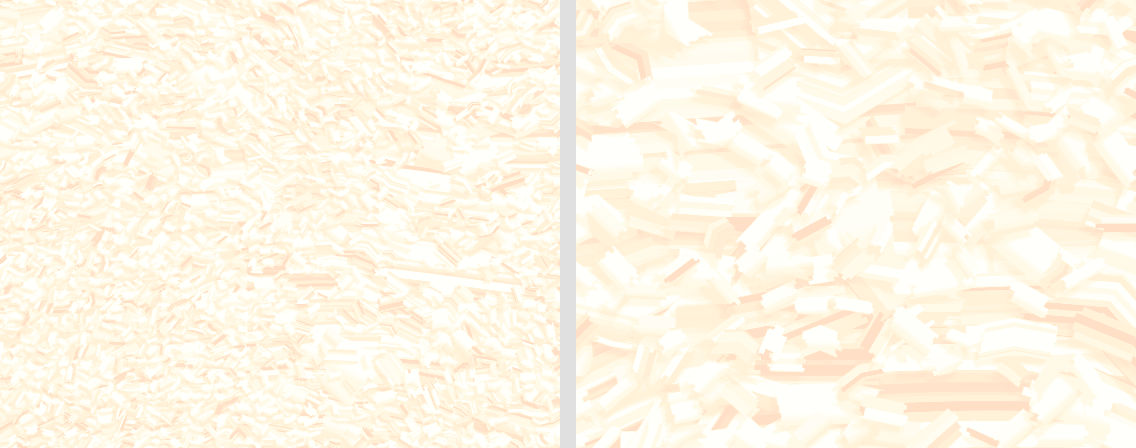
Left, the full canvas; right, a detail of the centre.
Reproduce this background procedurally as a WebGL 1 fragment shader.

```glsl
precision highp float;
uniform vec2 u_resolution;

#define WHITE vec3(1.0, 1.0, 0.985)
#define IVORY vec3(1.0, 0.98, 0.91)
#define CREAM vec3(1.0, 0.95, 0.85)
#define PEACH vec3(1.0, 0.88, 0.78)
#define STRIPE_FREQ 75.0
#define COARSEST 4.2
#define LAYER_RATIO 1.75
#define SHADOW_OFFSET vec2(-0.004, -0.006)
#define SHADOW_DEPTH 0.5
#define BLANK_SHARE 0.3
#define CLUSTERING 0.3

vec4 hash4(vec2 p) {
  vec4 q = fract(p.xyxy * vec4(0.1031, 0.103, 0.0973, 0.1099));
  q += dot(q, q.wzxy + 33.33);
  return fract((q.xxyz + q.yzzw) * q.zywx);
}

float hash(vec2 p) {
  return hash4(p).x;
}

// Bands of random tone with antialiased steps between them.
float bands(float y, float seed, float blur) {
  float i = floor(y);
  float a = hash(vec2(i, seed));
  float b = hash(vec2(i + 1.0, seed));
  return mix(a, b, smoothstep(1.0 - min(blur, 1.0), 1.0, fract(y)));
}

float stripes(float y, float freq, float seed, float pixel) {
  float wide = bands(y * freq, seed, pixel * freq);
  float fine = bands(y * freq * 2.7, seed + 7.0, pixel * freq * 2.7);
  return 0.46 + 0.85 * (wide - 0.5) + 0.55 * (fine - 0.5);
}

// Layered sines: positive where small fragments gather.
float cluster(vec2 p) {
  return 0.5 * sin(5.1 * p.x + 2.3 * sin(3.7 * p.y) - 1.4)
       + 0.5 * sin(6.3 * p.y - 3.1 * p.x + 1.7 * sin(4.3 * p.x));
}

// Slowly varying lean of the slabs.
float lean(vec2 p) {
  return 0.3 * sin(4.3 * p.x + 2.0 * p.y) + 0.2 * sin(7.1 * p.y - 3.0 * p.x);
}

// Signed distance to a bent slab with staggered ends.
float slab(vec2 q, vec2 halfSize, float bend, float seed) {
  q.y += bend * abs(q.x);
  q.x += 0.25 * (hash(vec2(floor(q.y * 7.0), seed)) - 0.5);
  vec2 d = abs(q) - halfSize;
  return max(d.x, d.y);
}

// Paints one grid of overlapping slabs over the given tone.
float paintShards(float tone, vec2 p, float scale, float level, float pixel) {
  vec2 cell = floor(p * scale);
  float spread = mix(0.5, 2.2, level);
  for (int j = -1; j <= 1; j++) {
    for (int i = -1; i <= 1; i++) {
      vec2 id = cell + vec2(float(i), float(j));
      vec2 key = id + 31.0 + floor(level * 100.0);
      vec4 r = hash4(key);
      vec4 s = hash4(key + 57.3);
      vec2 centre = id + 0.2 + 0.6 * r.xy;
      float chance = 0.62 + CLUSTERING * cluster(centre / scale) * (2.0 * level - 0.4);
      if (s.w > chance) continue;

      float angle = lean(centre / scale) + (r.z - 0.5) * spread;
      float c = cos(angle);
      float sn = sin(angle);
      mat2 turn = mat2(c, -sn, sn, c);
      vec2 q = turn * (p * scale - centre);
      vec2 halfSize = vec2(mix(0.35, 0.72, s.x), mix(0.16, 0.4, s.y));
      float bend = s.z > 0.55 ? (r.w - 0.5) * 1.1 : 0.0;
      float seed = floor(r.w * 900.0);

      // Dropped shadow, then the face on top of it.
      float rim = slab(q - turn * SHADOW_OFFSET * scale, halfSize, bend, seed) / scale;
      float shade = 1.0 - smoothstep(-0.003, 0.004, rim);
      tone = mix(tone, max(tone, 0.9), shade * SHADOW_DEPTH);

      float y = (q.y + bend * abs(q.x)) / scale;
      float freq = STRIPE_FREQ * mix(0.6, 1.5, r.x);
      float striped = stripes(y, freq, seed, pixel) + 0.22 * (s.x - 0.5);
      float blank = 0.05 + 0.3 * r.y + 0.35 * smoothstep(0.0, halfSize.y, -q.y);
      bool isBlank = fract(r.z * 7.0) < BLANK_SHARE + 0.25 * level;
      float face = isBlank ? blank : striped;

      float d = slab(q, halfSize, bend, seed) / scale;
      tone = mix(tone, face, 1.0 - smoothstep(-pixel, pixel, d));
    }
  }
  return tone;
}

vec3 palette(float t) {
  vec3 color = mix(WHITE, IVORY, smoothstep(0.2, 0.42, t));
  color = mix(color, CREAM, smoothstep(0.47, 0.66, t));
  return mix(color, PEACH, smoothstep(0.72, 0.92, t));
}

void main() {
  float pixel = 1.0 / u_resolution.y;
  vec2 p = gl_FragCoord.xy * pixel;

  // Long, gently bowed strata lie beneath the shards.
  float strata = p.y + 0.03 * sin(5.0 * p.x + 3.0 * p.y);
  float tone = stripes(strata, STRIPE_FREQ * 0.7, 3.0, pixel);

  float scale = COARSEST;
  for (int layer = 0; layer < 5; layer++) {
    tone = paintShards(tone, p, scale, float(layer) / 4.0, pixel);
    scale *= LAYER_RATIO;
  }
  gl_FragColor = vec4(palette(tone), 1.0);
}
```
